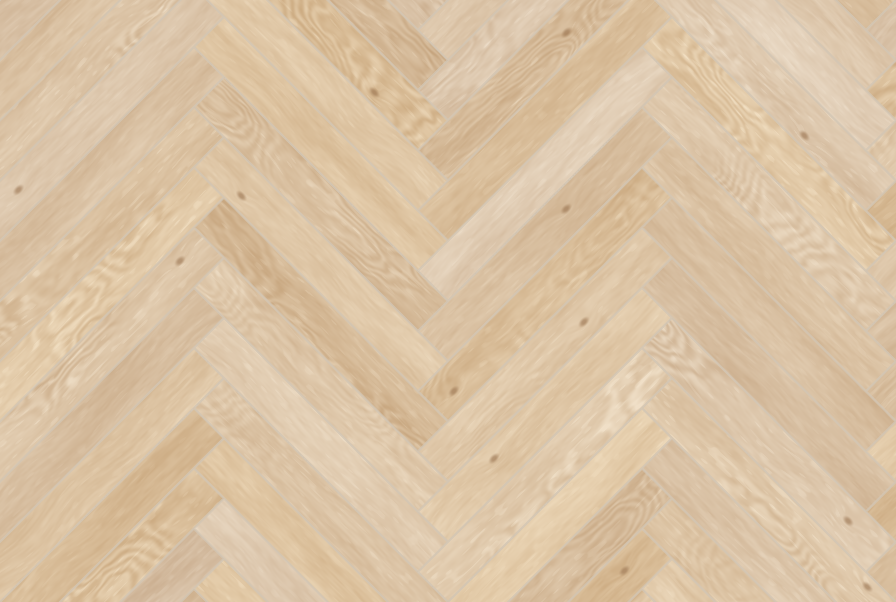
This texture is drawn by a Shadertoy shader. Its source:

```glsl
// Pale oak herringbone parquet with limed grain, small knots and thin grey joints.

const float ROWS = 10.0;          // planks stacked over the canvas height
const float COLUMNS = 2.0;        // zigzag repeats over the canvas width
const float JOINT_HALF = 0.027;   // half joint width, in plank widths
const float JOINT_OPACITY = 0.8;
const float TONE_MEAN = 0.56;
const float TONE_SPREAD = 0.46;   // difference between planks
const float STREAK_AMOUNT = 0.42; // broad bands along a plank
const float FIBRE_AMOUNT = 0.30;  // fine fibres
const float RING_AMOUNT = 0.30;   // arched growth rings
const float KNOT_CHANCE = 0.35;
const vec3 DARK_OAK = vec3(0.775, 0.645, 0.495);
const vec3 LIGHT_OAK = vec3(0.925, 0.855, 0.755);
const vec3 KNOT_COLOR = vec3(0.60, 0.45, 0.31);
const vec3 JOINT_COLOR = vec3(0.825, 0.775, 0.705);
const vec3 TINT = vec3(0.004, -0.006, -0.028);

float hash(vec2 p) {
    vec3 q = fract(p.xyx * 0.1031);
    q += dot(q, q.yzx + 33.33);
    return fract((q.x + q.y) * q.z);
}

float noise(vec2 p) {
    vec2 i = floor(p), f = fract(p);
    f = f * f * (3.0 - 2.0 * f);
    return mix(mix(hash(i), hash(i + vec2(1, 0)), f.x),
               mix(hash(i + vec2(0, 1)), hash(i + vec2(1, 1)), f.x), f.y);
}

// Finds the plank under q. Returns position (along, across) and a plank id.
vec2 herringbone(vec2 q, float len, out vec2 id) {
    float m = floor((q.x - q.y + 1.0) / (2.0 * len));
    float s = q.x - q.y - 2.0 * len * m;
    float row = q.y + len * m;
    float along = s + fract(row);
    if (along >= 0.0 && along < len) {
        id = vec2(floor(row), 2.0 * m);
        return vec2(along, fract(row));
    }
    if (along < 0.0) {
        m -= 1.0;
        s += 2.0 * len;
    }
    row = q.x - len - len * m;
    id = vec2(floor(row), 2.0 * m + 1.0);
    return vec2(s - len + 1.0 - fract(row), fract(row));
}

vec3 oak(vec2 p, float len, vec2 id) {
    vec2 key = id + 50.0;
    float toneSeed = hash(key);
    float ringSeed = hash(key + 17.3);
    float tintSeed = hash(key + 41.7);
    vec2 offset = 200.0 * vec2(hash(key + 5.1), hash(key + 9.7));

    // Knot: a small spot that also bends the grain around it
    vec2 knotPos = vec2(mix(0.6, len - 0.6, hash(key + 23.9)), mix(0.2, 0.8, hash(key + 31.1)));
    vec2 toKnot = (p - knotPos) * vec2(0.6, 1.0);
    float hasKnot = step(hash(key + 61.3), KNOT_CHANCE);
    float bend = hasKnot * exp(-dot(toKnot, toKnot) * 25.0);

    vec2 g = p + offset;
    g.y += 0.25 * (noise(g * vec2(0.6, 0.8)) - 0.5) + 0.12 * bend;

    // Broad streaks and fine fibres, both stretched along the plank
    float streak = 0.6 * noise(g * vec2(0.35, 2.5)) + 0.4 * noise(g * vec2(0.7, 6.0)) - 0.5;
    float fibre = 0.5 * noise(g * vec2(1.6, 13.0)) + 0.5 * noise(g * vec2(4.5, 21.0)) - 0.5;

    // Growth rings: contour lines of a smooth field, in part of some planks
    float field = noise(g * vec2(0.45, 1.3)) + 0.07 * noise(g * vec2(3.0, 6.0));
    float rings = sin(field * 58.0);
    float ringMask = smoothstep(0.35, 0.9, ringSeed)
                   * smoothstep(0.35, 0.65, noise(g * vec2(0.4, 0.9) + 70.0));

    float tone = TONE_MEAN + TONE_SPREAD * (toneSeed - 0.5) + STREAK_AMOUNT * streak
               + FIBRE_AMOUNT * fibre + RING_AMOUNT * ringMask * rings * 0.6;

    // Limed pores: short pale dashes
    float pores = smoothstep(0.70, 0.90, noise(g * vec2(3.2, 16.0) + 130.0));
    tone += 0.13 * pores * (0.4 + ringSeed);

    vec3 color = mix(DARK_OAK, LIGHT_OAK, clamp(tone, -0.15, 1.1));
    color += TINT * 2.0 * (tintSeed - 0.5);
    float spot = hasKnot * (1.0 - smoothstep(0.02, 0.11, length(toKnot)));
    return mix(color, KNOT_COLOR, 0.6 * spot);
}

void mainImage(out vec4 fragColor, in vec2 fragCoord) {
    // Diagonal axes in plank widths: x runs up-right, y runs up-left
    vec2 uv = fragCoord / iResolution.xy;
    float len = ROWS * iResolution.x / (iResolution.y * COLUMNS);
    float across = uv.x * COLUMNS * len;
    vec2 q = vec2(uv.y * ROWS + across, uv.y * ROWS - across);

    vec2 id;
    vec2 p = herringbone(q, len, id);
    vec3 color = oak(p, len, id);

    // Joint around each plank
    vec2 border = min(p, vec2(len, 1.0) - p);
    float edge = min(border.x, border.y);
    float pixel = 1.414 * ROWS / iResolution.y;
    float joint = 1.0 - smoothstep(JOINT_HALF - 0.5 * pixel, JOINT_HALF + 0.5 * pixel, edge);
    color = mix(color, JOINT_COLOR, JOINT_OPACITY * joint);

    fragColor = vec4(color, 1.0);
}
```
